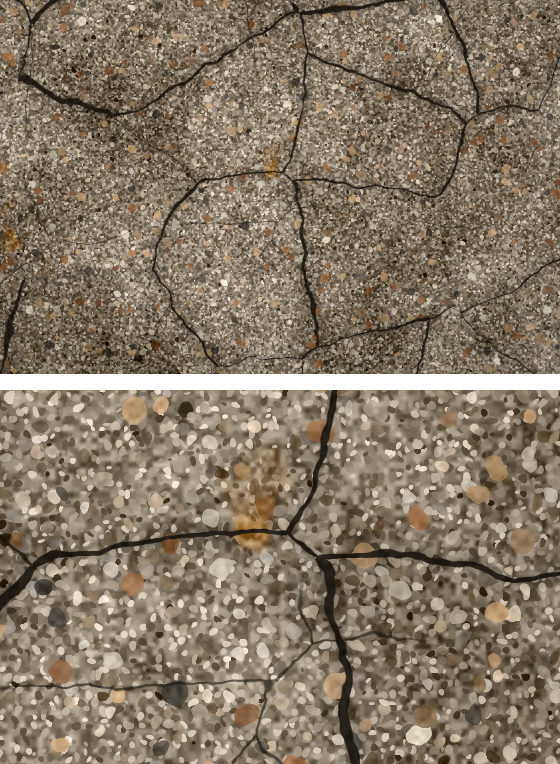
Top: the whole. Bottom: its middle third, enlarged.
Reproduce this texture procedurally as a Shadertoy shader.

```glsl
// Weathered concrete: sand grains and small pebbles set in a grey-brown paste,
// split by a ragged network of cracks. Grains are jittered discs in layered
// grids; cracks are the warped borders of large Voronoi cells.

#define TONE 0.47          // brightness of the paste
#define SAND_SCALE 135.0   // fine grains per canvas height
#define GRIT_SCALE 78.0    // coarse grains per canvas height
#define PEBBLE_SCALE 44.0  // pebbles per canvas height
#define CRACK_SCALE 2.5    // slabs per canvas height
#define CRACK_WIDTH 0.0062 // half width of the widest cracks
#define CRACK_DARK vec3(0.10, 0.085, 0.06)
#define WARM_TINT vec3(0.05, 0.0, -0.066)
#define RUST vec3(0.52, 0.35, 0.21)
#define TAN vec3(0.66, 0.54, 0.39)
#define LICHEN vec3(0.60, 0.38, 0.10)

vec3 hash3(vec2 p) {
    vec3 q = fract(vec3(p.xyx) * vec3(0.1031, 0.1030, 0.0973));
    q += dot(q, q.yxz + 33.33);
    return fract((q.xxy + q.yzz) * q.zyx);
}

float noise(vec2 p) {
    vec2 i = floor(p), f = fract(p);
    f = f * f * (3.0 - 2.0 * f);
    return mix(mix(hash3(i).x, hash3(i + vec2(1, 0)).x, f.x),
               mix(hash3(i + vec2(0, 1)).x, hash3(i + vec2(1, 1)).x, f.x), f.y);
}

float fbm(vec2 p) {
    float sum = 0.0, amp = 0.5;
    for (int i = 0; i < 4; i++) {
        sum += amp * noise(p);
        p = mat2(1.6, 1.2, -1.2, 1.6) * p + 7.3;
        amp *= 0.5;
    }
    return sum / 0.9375;
}

// Scattered stones: x = coverage, yzw = random values of the nearest stone.
vec4 stones(vec2 p, float scale, float density, float seed) {
    p = p * scale + seed;
    vec2 cell = floor(p);
    float best = 9.0;
    vec3 pick = vec3(0.5);
    for (int y = -1; y <= 1; y++)
    for (int x = -1; x <= 1; x++) {
        vec2 id = cell + vec2(x, y);
        vec3 h = hash3(id), g = hash3(id + 57.0);
        if (g.x > density) continue;
        vec2 r = p - id - 0.15 - 0.7 * h.xy;
        float turn = 6.283 * g.y;
        r = mat2(cos(turn), sin(turn), -sin(turn), cos(turn)) * r;
        r.y *= 1.0 + 0.5 * g.z;
        float d = length(r) - mix(0.28, 0.56, h.z);
        if (d < best) { best = d; pick = hash3(id + 113.0); }
    }
    float soft = 0.6 * scale / iResolution.y;
    return vec4(smoothstep(soft, -soft, best), pick);
}

// Slab borders: x = distance to the border, y = random strength of that border.
vec2 crackNet(vec2 p, float scale, float seed) {
    p = p * scale + seed;
    vec2 base = floor(p), home = base, toHome = vec2(9.0);
    for (int y = -1; y <= 1; y++)
    for (int x = -1; x <= 1; x++) {
        vec2 id = base + vec2(x, y);
        vec2 r = id + hash3(id).xy - p;
        if (dot(r, r) < dot(toHome, toHome)) { toHome = r; home = id; }
    }
    float best = 9.0, strength = 0.0;
    for (int y = -2; y <= 2; y++)
    for (int x = -2; x <= 2; x++) {
        vec2 id = home + vec2(x, y);
        vec2 r = id + hash3(id).xy - p, across = r - toHome;
        if (dot(across, across) < 0.00001) continue;
        float d = dot(0.5 * (toHome + r), normalize(across));
        if (d < best) { best = d; strength = hash3(home + id + 31.0).z; }
    }
    return vec2(best / scale, strength);
}

void mainImage(out vec4 fragColor, in vec2 fragCoord) {
    vec2 p = fragCoord / iResolution.y, uv = fragCoord / iResolution.xy;
    float soft = 0.8 / iResolution.y;

    // Paste with broad stains and fine roughness
    float stain = 0.32 * (fbm(p * 3.0 + 4.0) - 0.5) + 0.22 * (fbm(p * 17.0) - 0.5);
    float rough = 0.42 * (noise(p * 185.0) - 0.5);
    vec3 col = TONE - 0.04 + rough + WARM_TINT;

    // Sand and grit, mostly pale with a few black grains
    vec2 q = p + 0.004 * (vec2(noise(p * 120.0), noise(p * 120.0 + 40.0)) - 0.5);
    vec4 sand = stones(q, SAND_SCALE, 0.85, 3.0);
    float sandTone = mix(0.20, 0.84, sand.y) - 0.14 * step(sand.z, 0.10);
    col = mix(col, sandTone + WARM_TINT, 0.9 * sand.x);
    vec4 grit = stones(q, GRIT_SCALE, 0.36, 19.0);
    float gritTone = mix(0.27, 0.82, grit.y) - 0.2 * step(grit.z, 0.14);
    col = mix(col, gritTone + WARM_TINT * (0.6 + grit.w) + 0.3 * rough, 0.85 * grit.x);

    // Pebbles: tan, rust, dark and a few white
    vec4 pebble = stones(q, PEBBLE_SCALE, 0.13, 71.0);
    vec3 stone = pebble.y < 0.42 ? TAN : pebble.y < 0.66 ? RUST
               : pebble.y < 0.88 ? vec3(0.25, 0.235, 0.21) : vec3(0.82, 0.79, 0.71);
    col = mix(col, stone * (0.8 + 0.4 * pebble.z) + 0.3 * rough, 0.85 * pebble.x);
    col += stain;

    // Cracks: bent at large scale, ragged at small scale
    vec2 bend = vec2(fbm(p * 2.2), fbm(p * 2.2 + 20.0)) - 0.5;
    vec2 ragged = vec2(fbm(p * 24.0 + 9.0), fbm(p * 24.0 + 50.0)) - 0.5;
    vec2 w = p + 0.22 * bend + 0.022 * ragged;
    vec2 net = crackNet(w, CRACK_SCALE, 12.0);
    float open = net.y * net.y * net.y;
    float halfWidth = CRACK_WIDTH * (0.22 + 0.9 * open) * (0.45 + noise(p * 11.0));
    float gap = smoothstep(soft, -soft, net.x - halfWidth) * smoothstep(0.08, 0.2, net.y);
    vec2 fine = crackNet(w + 0.03 * bend.yx, 1.7, 45.0);
    float hair = smoothstep(soft, -soft, fine.x - 0.0011) * smoothstep(0.42, 0.56, noise(p * 5.0));

    // Dirt beside the cracks, and lichen on rare spots of them
    col *= 1.0 - (0.14 + 0.2 * open) * exp(-net.x / 0.014);
    float growth = smoothstep(0.74, 0.82, fbm(p * 7.0 + 33.0)) * exp(-net.x / 0.03);
    col = mix(col, LICHEN + rough, 0.8 * growth);
    col = mix(col, CRACK_DARK + 0.15 * rough, max(0.93 * gap, 0.65 * hair));

    // Uneven light, fading toward the lower right
    vec2 away = uv - vec2(0.42, 0.64);
    col *= 1.06 - 0.27 * dot(away, away);
    fragColor = vec4(clamp(col, 0.0, 1.0), 1.0);
}
```
